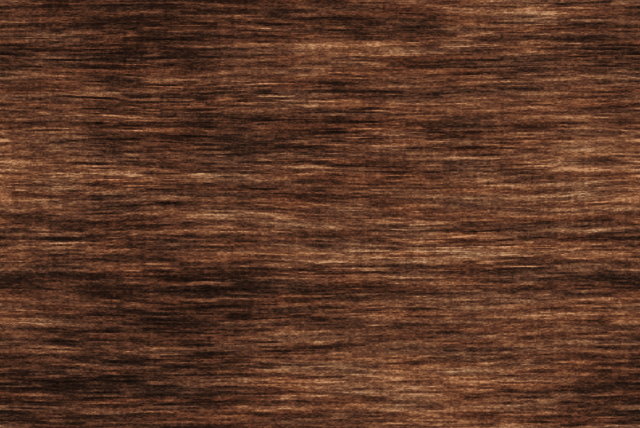
This texture is drawn by a WebGL 1 fragment shader. Its source:

```glsl
precision highp float;
// Dark brown wood veneer with fine horizontal grain, tiling on all sides.

uniform vec2 u_resolution;

const float TAU = 6.2831853;

// Wood tones from darkest to lightest
const vec3 UMBER    = vec3(0.18, 0.11, 0.08);
const vec3 WALNUT   = vec3(0.26, 0.16, 0.11);
const vec3 CHESTNUT = vec3(0.35, 0.21, 0.15);
const vec3 OAK      = vec3(0.44, 0.28, 0.19);
const vec3 TAN      = vec3(0.55, 0.37, 0.25);
const vec3 HONEY    = vec3(0.67, 0.49, 0.35);

float hash(vec2 cell, float seed) {
  return fract(sin(dot(cell, vec2(127.1, 311.7)) + seed * 17.3) * 43758.5453);
}

// Value noise that wraps after a whole number of cells, centred on zero
float wrapNoise(vec2 uv, vec2 cells, float seed) {
  vec2 p = uv * cells;
  vec2 i = floor(p);
  vec2 f = fract(p);
  f = f * f * (3.0 - 2.0 * f);
  vec2 lo = mod(i, cells);
  vec2 hi = mod(i + 1.0, cells);
  float bottom = mix(hash(lo, seed), hash(vec2(hi.x, lo.y), seed), f.x);
  float top = mix(hash(vec2(lo.x, hi.y), seed), hash(hi, seed), f.x);
  return mix(bottom, top, f.y) - 0.5;
}

// Bends the fibres very gently up and down
vec2 bendGrain(vec2 uv) {
  float slow = wrapNoise(uv, vec2(3.0, 4.0), 1.0);
  float quick = wrapNoise(uv, vec2(8.0, 13.0), 2.0);
  float ripple = wrapNoise(uv, vec2(31.0, 44.0), 3.0);
  return uv + vec2(0.0, 0.016 * slow + 0.006 * quick + 0.0022 * ripple);
}

// Broad light and shade across the board
float boardLight(vec2 uv) {
  float across = 0.62 * cos(TAU * (uv.x - 0.74));
  float upward = 0.22 * cos(TAU * (uv.y - 0.56));
  float patches = 1.5 * wrapNoise(uv, vec2(3.0, 9.0), 4.0);
  return across + upward + patches;
}

// Streaks from wide bands down to single fibres
float grain(vec2 uv) {
  float bands = 1.7 * wrapNoise(uv, vec2(4.0, 29.0), 5.0);
  float streaks = 1.8 * wrapNoise(uv, vec2(6.0, 79.0), 6.0);
  float fibres = 2.4 * wrapNoise(uv, vec2(12.0, 167.0), 7.0);
  float threads = 2.7 * wrapNoise(uv, vec2(34.0, 239.0), 8.0);
  return bands + streaks + fibres + threads;
}

// Short thin dashes, gathered in some zones
float dashes(vec2 uv, vec2 cells, float seed) {
  float zone = smoothstep(-0.15, 0.25, wrapNoise(uv, vec2(5.0, 18.0), seed));
  return zone * smoothstep(0.15, 0.38, wrapNoise(uv, cells, seed + 1.0));
}

// Turns a tone from 0 to 5 into a colour; negative tones go deeper
vec3 woodColor(float tone) {
  vec3 color = mix(UMBER, WALNUT, clamp(tone, 0.0, 1.0));
  color = mix(color, CHESTNUT, clamp(tone - 1.0, 0.0, 1.0));
  color = mix(color, OAK, clamp(tone - 2.0, 0.0, 1.0));
  color = mix(color, TAN, clamp(tone - 3.0, 0.0, 1.0));
  color = mix(color, HONEY, clamp(tone - 4.0, 0.0, 1.5));
  return color * (1.0 + 0.25 * clamp(tone, -2.0, 0.0));
}

void main() {
  vec2 uv = gl_FragCoord.xy / u_resolution;
  vec2 bent = bendGrain(uv);

  float tone = 2.0 + boardLight(uv) + grain(bent);

  // Dark pores and pale glints
  tone -= 1.5 * dashes(bent, vec2(19.0, 181.0), 10.0);
  tone += 1.6 * dashes(bent, vec2(29.0, 199.0), 20.0);

  // Crisp speckle of the wood surface
  tone += 1.8 * wrapNoise(bent, vec2(190.0, 281.0), 30.0);
  tone += 1.4 * wrapNoise(uv, vec2(397.0, 331.0), 31.0);

  // Drift between reddish and greyish fibres
  float hue = 0.5 + wrapNoise(bent, vec2(11.0, 61.0), 40.0);
  vec3 tint = mix(vec3(1.04, 0.97, 0.92), vec3(0.98, 1.02, 1.05), hue);

  gl_FragColor = vec4(woodColor(tone) * tint, 1.0);
}
```
